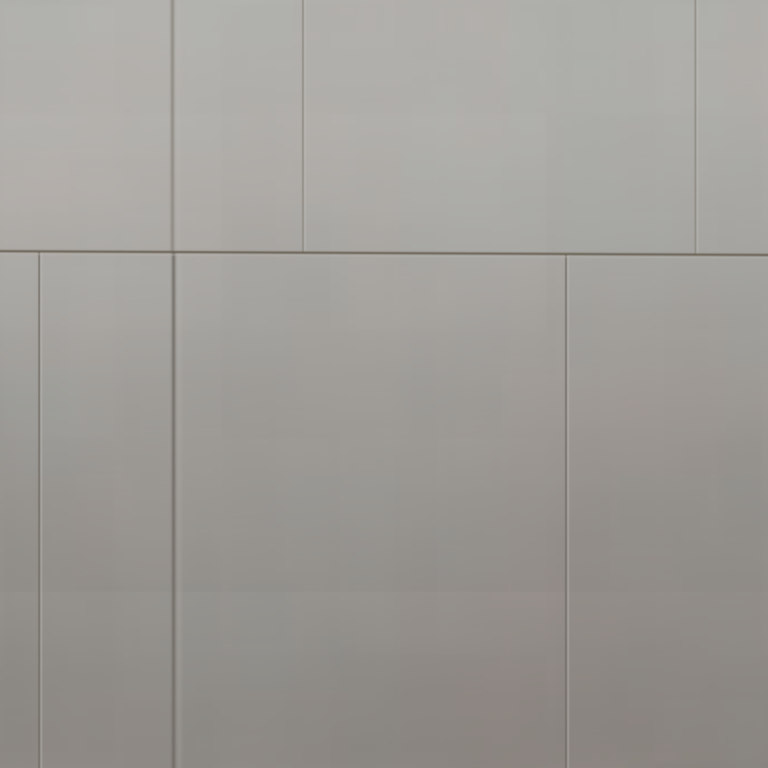
A three.js fragment shader for this texture:

```glsl
// Large satin grey wall panels in two offset courses, with thin bevelled joints and faint blocky mottling.
varying vec2 vUv;

vec2 hashGradient(vec2 cell) {
  float h = fract(sin(dot(cell, vec2(127.1, 311.7))) * 43758.5);
  return vec2(cos(6.2832 * h), sin(6.2832 * h));
}

float gradientNoise(vec2 p) {
  vec2 i = floor(p), f = fract(p);
  vec2 s = f * f * f * (f * (f * 6.0 - 15.0) + 10.0);
  float a = dot(hashGradient(i), f);
  float b = dot(hashGradient(i + vec2(1.0, 0.0)), f - vec2(1.0, 0.0));
  float c = dot(hashGradient(i + vec2(0.0, 1.0)), f - vec2(0.0, 1.0));
  float d = dot(hashGradient(i + vec2(1.0, 1.0)), f - vec2(1.0, 1.0));
  return mix(mix(a, b, s.x), mix(c, d, s.x), s.y);
}

// Noise held flat inside rectangular cells, with narrow steps between them
float blockNoise(vec2 p, vec2 count) {
  vec2 q = p * count;
  vec2 stepped = floor(q) + smoothstep(0.94, 1.0, fract(q));
  return gradientNoise(stepped * 0.43 + count);
}

// Soft line profile around zero
float line(float d, float width) {
  return exp(-d * d / (width * width));
}

// Signed distance to the closest vertical joint of a course
float verticalJoint(float x, float shift) {
  float panel = 0.511;
  float regular = (fract((x - 0.226 - shift) / panel + 0.5) - 0.5) * panel;
  float strip = x - 0.051 - 1.03 * shift;
  return abs(strip) < abs(regular) ? strip : regular;
}

void main() {
  vec2 p = vUv;

  // Light falling off downwards and slightly to the right
  float light = smoothstep(-0.02, 0.98, p.y) - 0.13 * p.x * p.x;
  light += 0.10 * gradientNoise(p * vec2(2.3, 1.7) + 4.0);
  vec3 color = mix(vec3(0.552, 0.535, 0.518), vec3(0.700, 0.695, 0.680), light);

  // Faint rectangular patches in tone and in warm or green tint
  float tone = 0.0, tint = 0.0;
  for (int k = 0; k < 3; k++) {
    float scale = exp2(float(k));
    vec2 count = vec2(7.1, 7.1) * scale;
    float weight = 1.0 / (1.0 + 0.7 * float(k));
    tone += weight * blockNoise(p + 0.13 * scale, count);
    tint += weight * blockNoise(p + 3.7, count);
  }
  color += 0.013 * tone + vec3(0.012, -0.004, -0.003) * tint;

  // Pale reflection with a crisp upper edge, fading towards the floor
  color += 0.010 * smoothstep(0.231, 0.228, p.y) * smoothstep(0.05, 0.23, p.y);

  // Courses on either side of a slightly tilted horizontal joint
  float across = p.y - 0.673 + 0.005 * p.x;
  float upper = smoothstep(-0.001, 0.001, across);
  float joint = verticalJoint(p.x, across > 0.0 ? 0.1685 : 0.0);

  // The joint shared by both courses is wider and softer
  float wide = step(abs(p.x - 0.225), 0.03);
  float grooveWidth = mix(0.0014, 0.0027, wide);
  vec3 verticalGroove = mix(vec3(0.44, 0.42, 0.39), vec3(0.55, 0.535, 0.50), upper);

  // Dark groove, then the lit bevel to its right
  color = mix(color, verticalGroove, 0.80 * line(joint, grooveWidth));
  float bevel = line(joint - mix(0.0028, 0.0075, wide), mix(0.0014, 0.0034, wide));
  color = mix(color, vec3(0.75, 0.745, 0.72), mix(0.38, 0.16, wide) * bevel);

  // Horizontal groove over the lit top edge of the lower course
  color = mix(color, vec3(0.73, 0.72, 0.695), 0.38 * line(across + 0.0036, 0.0015));
  color = mix(color, vec3(0.42, 0.385, 0.335), 0.90 * line(across, 0.0018));

  gl_FragColor = vec4(color, 1.0);
}
```
